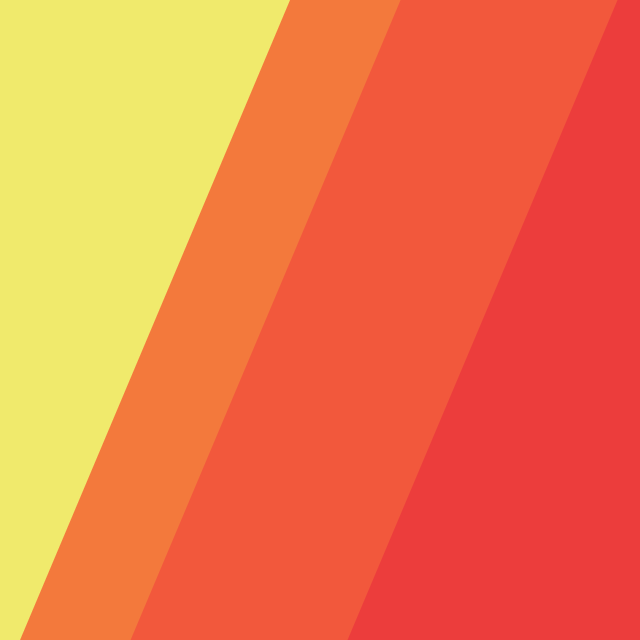
A Shadertoy shader for this background:

```glsl
#define YELLOW vec3(0.941, 0.918, 0.424)
#define ORANGE vec3(0.953, 0.475, 0.235)
#define CORAL  vec3(0.949, 0.345, 0.235)
#define RED    vec3(0.925, 0.239, 0.235)
#define SLANT 0.4219
#define ORANGE_START 0.0313
#define CORAL_START  0.2040
#define RED_START    0.5430

// Coverage of the region to the right of a slanted edge
float rightOf(vec2 uv, float start, float pixel) {
    float dist = (uv.x - start - SLANT * uv.y) / length(vec2(1.0, SLANT));
    return clamp(dist / pixel + 0.5, 0.0, 1.0);
}

void mainImage(out vec4 fragColor, in vec2 fragCoord) {
    vec2 uv = fragCoord / iResolution.xy;
    float pixel = 1.0 / min(iResolution.x, iResolution.y);

    // Flat bands layered from left to right
    vec3 color = YELLOW;
    color = mix(color, ORANGE, rightOf(uv, ORANGE_START, pixel));
    color = mix(color, CORAL, rightOf(uv, CORAL_START, pixel));
    color = mix(color, RED, rightOf(uv, RED_START, pixel));

    fragColor = vec4(color, 1.0);
}
```
